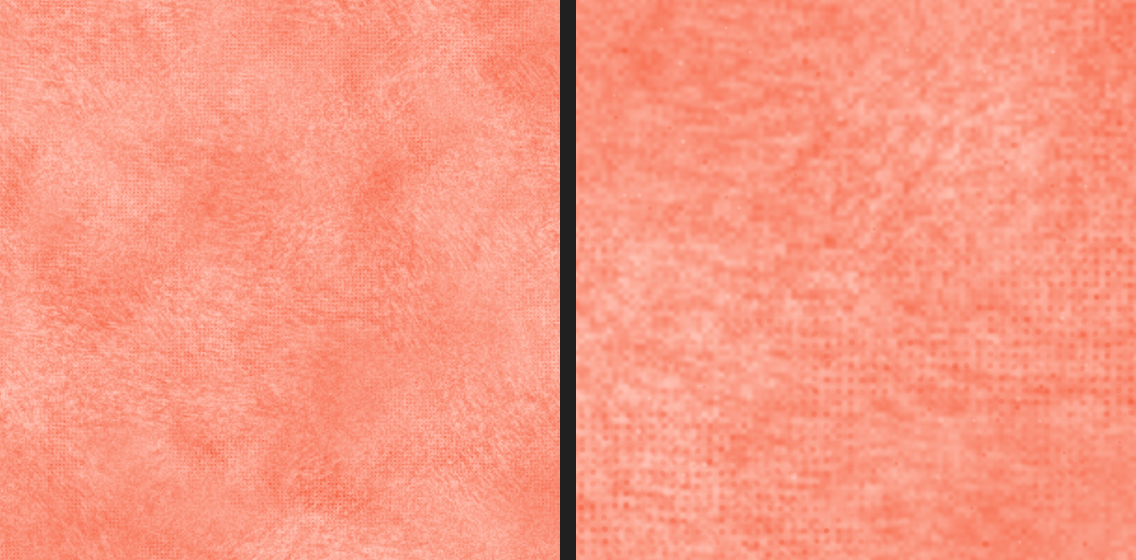
Left: the whole. Right: its middle third, enlarged.
Give the GLSL for this texture, as a WebGL 2 fragment shader.

```glsl
#version 300 es
precision highp float;
// Mottled coral plaster over woven canvas: warped cloud noise sets the blotches,
// then fine grain, patchy weave holes, dry brush streaks and sparse flecks
// shift one tone value that is finally mapped to a deep-to-pale colour ramp.

#define BASE_TONE 0.65
#define CLOUD_SCALE 6.0
#define CLOUD_AMOUNT 0.235
#define GRAIN_SCALE 300.0
#define GRAIN_AMOUNT 0.25
#define WEAVE_COUNT 144.0
#define WEAVE_AMOUNT 0.36
#define STREAK_AMOUNT 0.24
#define FLECK_COUNT 150.0
#define FLECK_AMOUNT 0.32
#define DEEP_CORAL vec3(0.97, 0.45, 0.335)
#define PALE_CORAL vec3(0.99, 0.69, 0.622)

uniform vec2 u_resolution;
out vec4 fragColor;

// Integer hash of a lattice cell, 0 to 1
float hash(vec2 cell) {
    uvec2 q = uvec2(ivec2(cell)) * uvec2(1597334677u, 3812015801u);
    uint n = (q.x ^ q.y) * 1597334677u;
    n = (n ^ (n >> 15)) * 2246822519u;
    n ^= n >> 13;
    return float(n >> 8) / 16777216.0;
}

// Smooth value noise, -1 to 1
float noise(vec2 p) {
    vec2 cell = floor(p);
    vec2 f = fract(p);
    f = f * f * (3.0 - 2.0 * f);
    float low = mix(hash(cell), hash(cell + vec2(1, 0)), f.x);
    float high = mix(hash(cell + vec2(0, 1)), hash(cell + vec2(1, 1)), f.x);
    return mix(low, high, f.y) * 2.0 - 1.0;
}

mat2 rotation(float angle) {
    float c = cos(angle), s = sin(angle);
    return mat2(c, s, -s, c);
}

// Rotated octaves, from broad blotches down to a rough edge
float clouds(vec2 p) {
    float sum = 0.0, weight = 1.0;
    mat2 turn = rotation(0.65);
    for (int i = 0; i < 6; i++) {
        sum += weight * noise(p);
        p = turn * p * 2.03 + 17.3;
        weight *= 0.65;
    }
    return sum;
}

// Dark holes between the threads, strong only in patches
float weave(vec2 p) {
    vec2 g = p * WEAVE_COUNT + 0.2 * vec2(noise(p * 30.0), noise(p * 30.0 + 50.0));
    vec2 wave = 0.5 + 0.5 * cos(6.2832 * (fract(g) - 0.5));
    float hole = smoothstep(0.2, 0.85, wave.x * wave.y);
    float thread = 0.12 * (wave.x + wave.y - 1.0);
    float strength = mix(0.35, 1.0, hash(floor(g) + 300.0));
    float patches = noise(p * 11.0 + 7.0) + 0.6 * noise(p * 29.0 + 40.0);
    return (hole * strength + thread) * smoothstep(-0.35, 0.75, patches);
}

// Dry brush marks in several directions, each confined to its own patches
float streaks(vec2 p) {
    float sum = 0.0;
    vec2 bend = 0.012 * vec2(noise(p * 9.0), noise(p * 9.0 + 31.0));
    for (int i = 0; i < 3; i++) {
        float k = float(i);
        vec2 q = rotation(-0.6 + 0.75 * k) * (p + bend);
        float area = smoothstep(0.05, 0.6, noise(p * 7.0 + 23.0 * k + 3.0));
        sum += area * noise(q * vec2(65.0, 230.0) + 71.0 * k);
    }
    return sum;
}

// Sparse round flecks, randomly pale or dark
float flecks(vec2 p) {
    vec2 g = p * FLECK_COUNT;
    vec2 cell = floor(g);
    vec2 centre = 0.35 + 0.3 * vec2(hash(cell + 11.0), hash(cell + 29.0));
    float radius = mix(0.2, 0.45, hash(cell + 83.0));
    float spot = 1.0 - smoothstep(radius * 0.3, radius, length(fract(g) - centre));
    float present = step(0.965, hash(cell + 47.0));
    return spot * present * (hash(cell + 61.0) < 0.4 ? 1.0 : -1.0);
}

void main() {
    vec2 p = gl_FragCoord.xy / u_resolution.y;

    // Blotches
    vec2 warp = vec2(noise(p * 8.0 + 90.0), noise(p * 8.0 + 130.0));
    float tone = BASE_TONE + CLOUD_AMOUNT * clouds(p * CLOUD_SCALE + 0.35 * warp);

    // Surface: grain is rougher in some places
    float rough = 1.0 + 0.35 * noise(p * 10.0 + 210.0);
    float grain = noise(p * GRAIN_SCALE) + 0.55 * noise(p * GRAIN_SCALE * 0.47 + 19.0);
    tone += GRAIN_AMOUNT * rough * grain;
    tone -= WEAVE_AMOUNT * weave(p);
    tone += STREAK_AMOUNT * streaks(p);
    tone += FLECK_AMOUNT * flecks(p);

    // Colour ramp
    fragColor = vec4(mix(DEEP_CORAL, PALE_CORAL, clamp(tone, -0.25, 1.25)), 1.0);
}
```
